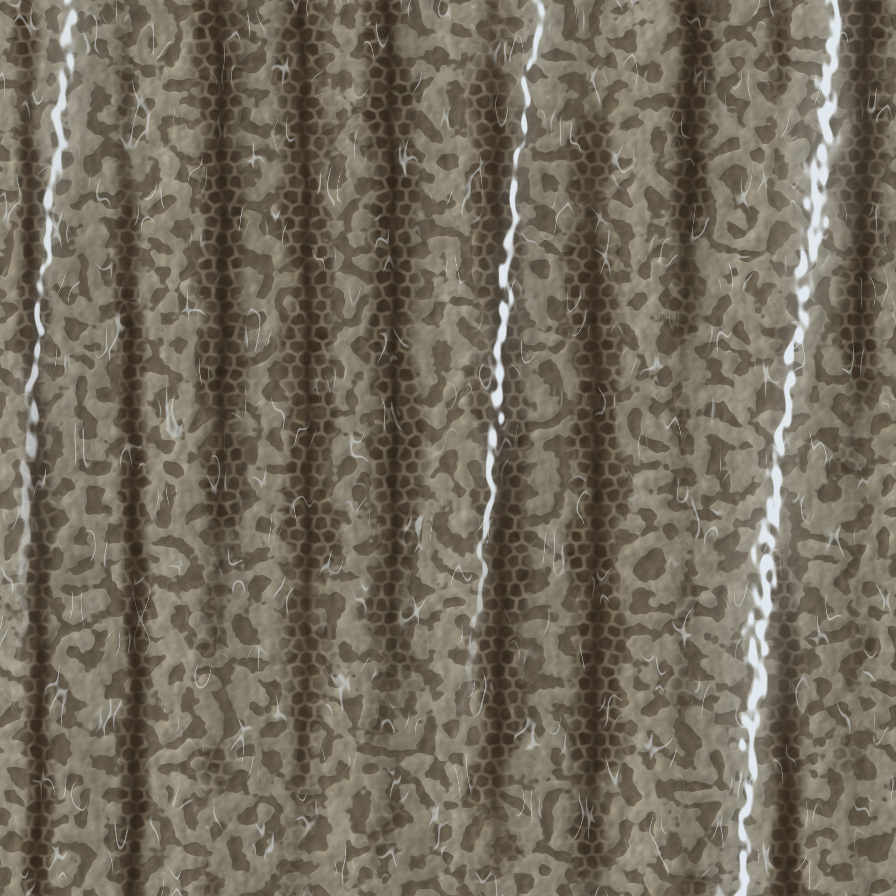
Write a Shadertoy shader that draws this texture.

```glsl
const vec3 CREASE = vec3(0.19, 0.15, 0.105);
const vec3 SPOT   = vec3(0.37, 0.33, 0.27);
const vec3 CLOTH  = vec3(0.53, 0.50, 0.43);
const vec3 SHEEN  = vec3(0.64, 0.62, 0.56);
const vec3 GLARE  = vec3(0.88, 0.91, 0.93);

vec2 hash2(vec2 p) {
    p = vec2(dot(p, vec2(127.1, 311.7)), dot(p, vec2(269.5, 183.3)));
    return fract(sin(p) * 43758.5);
}

float bell(float d, float width) {
    return exp(-d * d / (width * width));
}

// Staggered cellular noise: nearest distance, edge gap, random tone
vec3 cells(vec2 p, float jitter) {
    vec2 base = floor(p);
    float nearest = 9.0, second = 9.0, tone = 0.0;
    for (int y = -1; y <= 1; y++)
    for (int x = -1; x <= 1; x++) {
        vec2 cell = base + vec2(x, y);
        vec2 rnd = hash2(cell);
        vec2 seed = cell + vec2(0.25 + 0.5 * mod(cell.y, 2.0), 0.5) + jitter * (rnd - 0.5);
        float d = length(p - seed);
        if (d < nearest) { second = nearest; nearest = d; tone = rnd.x; }
        else second = min(second, d);
    }
    return vec3(nearest, second - nearest, tone);
}

// Sines in many directions, summed to about unit variance
float waves(vec2 p, float seed) {
    const int COUNT = 13;
    float sum = 0.0;
    for (int i = 0; i < COUNT; i++) {
        float n = float(i);
        float angle = 2.4 * n + seed;
        float pitch = 0.65 + 0.75 * fract(n * 0.618 + seed);
        sum += sin(dot(p, vec2(cos(angle), sin(angle))) * pitch + n * n * 1.7 + seed * 5.0);
    }
    return sum / sqrt(0.5 * float(COUNT));
}

// Worm-like blotches with slightly ragged outlines
float mottle(vec2 p) {
    vec2 warp = 0.005 * vec2(waves(p * 60.0, 1.3), waves(p * 60.0, 4.1));
    return waves((p + warp) * vec2(195.0, 180.0), 2.7) + 0.22 * waves(p * 560.0, 0.6);
}

// x: soft shaded band, y: narrow dark crease
vec2 folds(vec2 p) {
    vec2 total = vec2(0.0);
    for (int i = 0; i < 10; i++) {
        vec2 rnd = hash2(vec2(float(i), 7.0));
        float centre = (float(i) + 0.25 + 0.5 * rnd.x) / 10.0;
        centre += 0.007 * sin(p.y * 4.0 + 6.3 * rnd.y) + 0.0015 * sin(p.y * 47.0 + 9.0 * rnd.x);
        float fade = smoothstep(-0.6, 0.7, sin(p.y * (2.0 + 3.0 * rnd.x) + 6.3 * rnd.y));
        float d = p.x - centre;
        total.x = max(total.x, (0.4 + 0.6 * fade) * bell(d, 0.016 + 0.018 * rnd.y));
        total.y = max(total.y, fade * bell(d, 0.005 + 0.006 * rnd.x));
    }
    return total;
}

// Broken glossy reflection leaning from bottomX to topX
float streak(vec2 p, float bottomX, float topX, float width, float rough) {
    float centre = mix(bottomX, topX, p.y) + 0.006 * sin(p.y * 7.0 + topX * 9.0);
    centre += 0.003 * sin(p.y * 61.0 + topX * 20.0) + 0.002 * sin(p.y * 143.0);
    float swell = width * (0.8 + 0.3 * sin(p.y * 13.0 + topX * 31.0));
    float core = bell(p.x - centre, swell);
    return smoothstep(0.5, 1.1, core + 0.28 * rough * core) + 0.18 * bell(p.x - centre, 2.5 * swell);
}

void mainImage(out vec4 fragColor, in vec2 fragCoord) {
    vec2 p = fragCoord / iResolution.y;
    vec2 fold = folds(p);

    // Mottled cloth
    float field = mottle(p);
    float patchy = waves(p * vec2(75.0, 55.0), 3.3);
    float grain = cells(p * vec2(230.0, 150.0), 0.9).z;
    float light = clamp(0.28 + 0.16 * patchy + 0.4 * (grain - 0.5), 0.0, 1.0);
    float spots = smoothstep(0.2, 0.7, field + 0.5 * fold.x);
    vec3 colour = mix(mix(CLOTH, SHEEN, light), SPOT, spots * (0.8 + 0.15 * grain));

    // Net of dark cells in the shaded bands
    vec3 net = cells(p * vec2(58.0, 66.0), 0.4);
    float pit = smoothstep(0.08, 0.38, net.y) * (0.65 + 0.35 * net.z);
    vec3 mesh = mix(SPOT * 1.16, CREASE * 1.1, pit);
    colour = mix(colour, mesh, 0.85 * smoothstep(0.2, 0.85, fold.x + 0.12 * patchy));
    colour = mix(colour, CREASE, 0.75 * fold.y);

    // Embossed relief and broad pleats
    float rough = waves(p * vec2(430.0, 210.0), 5.2);
    float slope = field - mottle(p + vec2(0.0022, -0.0015));
    colour *= 1.0 + 0.09 * slope + 0.035 * rough;
    colour *= 0.98 + 0.04 * sin(p.x * 37.0 + 1.5 * sin(p.y * 3.0));

    // Thin scattered glints
    float ridge = waves(p * vec2(300.0, 105.0), 1.9);
    float glint = (1.0 - smoothstep(0.05, 0.32, abs(ridge)));
    glint *= smoothstep(0.6, 1.5, waves(p * vec2(120.0, 75.0), 0.9)) * (1.0 - 0.5 * fold.y);
    colour = mix(colour, GLARE, 0.5 * glint);

    // Glossy reflections along the pleats
    float gloss = streak(p, 0.82, 0.93, 0.016, rough);
    gloss += streak(p, 0.49, 0.605, 0.009, rough) * smoothstep(0.1, 0.5, p.y) * 0.85;
    gloss += streak(p, 0.0, 0.075, 0.010, rough) * smoothstep(0.1, 0.7, p.y) * 0.8;
    colour = mix(colour, GLARE, clamp(gloss, 0.0, 1.0));

    fragColor = vec4(clamp(colour, 0.0, 1.0), 1.0);
}
```
